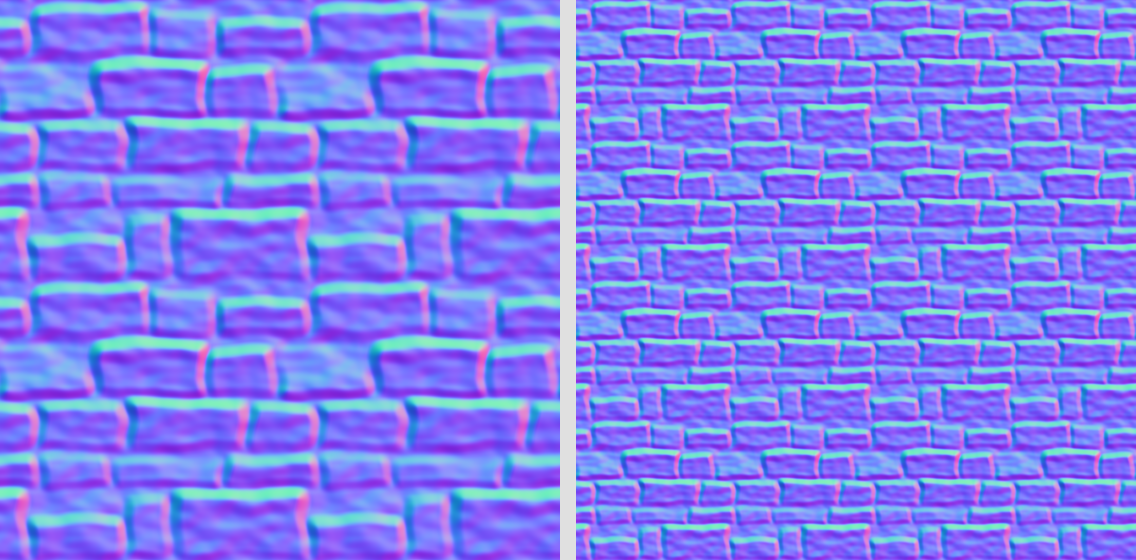
Left: one tile. Right: repeated 2 by 2.
Give the GLSL for this texture map, as a WebGL 1 fragment shader.

```glsl
precision highp float;
// Tangent-space normal map of a rough stone wall in five uneven courses, tiled two by two.

uniform vec2 u_resolution;

const float REPEATS = 2.0;
const float STONE_HEIGHT = 0.030;
const float BEVEL = 0.022;
const float JOINT = 0.016;

vec2 gradientAt(vec2 cell, vec2 period, float seed) {
  vec2 c = mod(cell, period) + seed;
  float angle = 6.2832 * fract(sin(dot(c, vec2(127.1, 311.7))) * 4375.85);
  return vec2(cos(angle), sin(angle));
}

// Gradient noise that wraps after a whole number of cells
float gradientNoise(vec2 p, vec2 period, float seed) {
  vec2 q = p * period;
  vec2 i = floor(q);
  vec2 f = q - i;
  vec2 u = f * f * f * (f * (f * 6.0 - 15.0) + 10.0);
  vec2 o = vec2(1.0, 0.0);
  float a = dot(gradientAt(i, period, seed), f);
  float b = dot(gradientAt(i + o.xy, period, seed), f - o.xy);
  float c = dot(gradientAt(i + o.yx, period, seed), f - o.yx);
  float d = dot(gradientAt(i + o.xx, period, seed), f - o.xx);
  return mix(mix(a, b, u.x), mix(c, d, u.x), u.y);
}

// One bevelled stone; low stones lean back, tall ones carry a raised upper lip
float stone(vec2 p, vec2 lower, vec2 upper, float level) {
  vec2 halfSize = 0.5 * (upper - lower);
  vec2 d = fract(p - 0.5 * (lower + upper) + 0.5) - 0.5;
  vec2 inside = halfSize - JOINT - abs(d);
  vec2 edge = smoothstep(-BEVEL, BEVEL, inside);
  float lipDistance = (halfSize.y - d.y - 0.045) / 0.026;
  float lip = 0.011 * level * exp(-lipDistance * lipDistance);
  float lean = mix(-0.30, 0.14, smoothstep(0.2, 0.9, level));
  return edge.x * edge.y * (STONE_HEIGHT * level + lean * d.y + lip);
}

// Three stones side by side, each with its own top drop and relief
float course(vec2 p, float bottom, float top, vec3 joints, vec3 drops, vec3 levels) {
  vec3 ends = vec3(joints.yz, joints.x + 1.0);
  float h = 0.0;
  for (int i = 0; i < 3; i++) {
    h += stone(p, vec2(joints[i], bottom), vec2(ends[i], top - drops[i]), levels[i]);
  }
  return h;
}

float wallHeight(vec2 p) {
  // Uneven outlines
  vec2 wobble = vec2(gradientNoise(p, vec2(6.0, 9.0), 3.0),
                     gradientNoise(p, vec2(5.0, 6.0), 17.0));
  vec2 q = p + wobble * vec2(0.026, 0.020);

  // Courses from bottom to top
  float h = course(q, -0.005, 0.250, vec3(0.10, 0.44, 0.62), vec3(0.09, 0.02, 0.00), vec3(0.85, 0.70, 1.00));
  h += course(q, 0.250, 0.388, vec3(0.14, 0.40, 0.80), vec3(0.00, 0.00, 0.01), vec3(0.60, 0.35, 0.75));
  h += course(q, 0.388, 0.578, vec3(0.13, 0.45, 0.88), vec3(0.01, 0.00, 0.01), vec3(0.80, 1.05, 0.85));
  h += course(q, 0.578, 0.794, vec3(0.33, 0.74, 0.99), vec3(0.00, 0.03, 0.00), vec3(1.10, 0.85, 0.32));
  h += course(q, 0.794, 0.995, vec3(0.11, 0.54, 0.76), vec3(0.01, 0.03, 0.06), vec3(0.80, 0.60, 0.85));

  // Chipped, weathered faces
  h += 0.015 * gradientNoise(p, vec2(8.0, 13.0), 29.0);
  h += 0.007 * gradientNoise(p, vec2(15.0, 22.0), 41.0);
  return h;
}

// Slope from central differences, wide enough to keep the relief soft
vec2 wallSlope(vec2 p, float reach) {
  vec2 e = vec2(reach, 0.0);
  return vec2(wallHeight(p + e.xy) - wallHeight(p - e.xy),
              wallHeight(p + e.yx) - wallHeight(p - e.yx)) / (2.0 * reach);
}

void main() {
  vec2 tile = fract(gl_FragCoord.xy / u_resolution * REPEATS);
  vec3 normal = normalize(vec3(-wallSlope(tile, 0.009), 1.0));
  gl_FragColor = vec4(normal * 0.5 + 0.5, 1.0);
}
```
